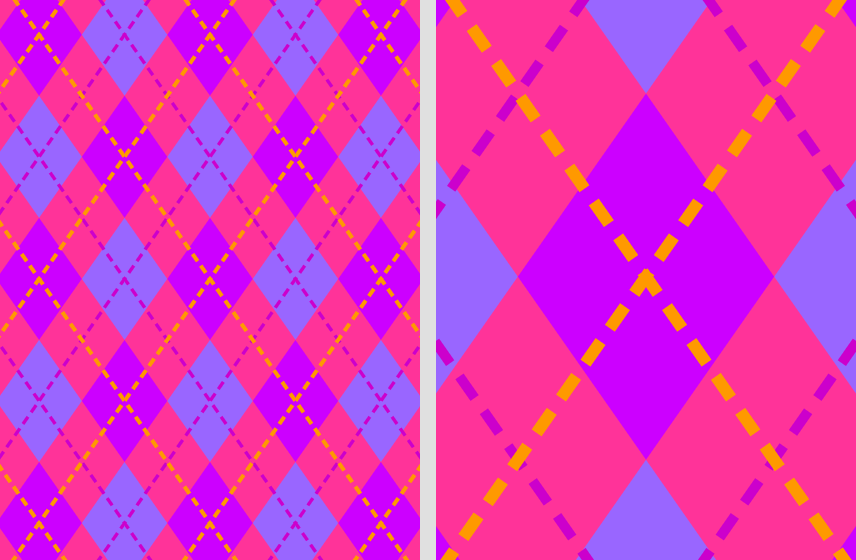
Left: the whole. Right: its middle third, enlarged.
A Shadertoy shader for this pattern:

```glsl
const vec2 CELL = vec2(0.1526, 0.218); // diamond size in canvas heights

// Antialiased coverage of a signed distance, one pixel wide
float coverage(float dist) {
    return clamp(0.5 - dist * iResolution.y, 0.0, 1.0);
}

// Diagonal bands that alternate with the parity of the diagonal index
float evenBand(float diagonal) {
    float edge = abs(mod(diagonal, 2.0) - 1.0) - 0.5;
    return coverage(-edge / length(1.0 / CELL));
}

// Dashed stitches on one diagonal family: x = even lines, y = odd lines
vec2 stitches(vec2 pos) {
    float diagonal = dot(pos, 1.0 / CELL);
    float line = round(diagonal);
    float across = abs(diagonal - line) / length(1.0 / CELL);
    float along = dot(pos - vec2(line * CELL.x, 0.0), normalize(vec2(-CELL.x, CELL.y)));

    // Dashes run at ten and a half per diamond, restarting with each row pair
    float period = length(CELL) / 10.5;
    float dash = abs(fract(along / period + 0.67) - 0.5) * period;
    float dashCover = coverage(dash - 0.31 * period);

    float isOdd = mod(line, 2.0);
    float halfWidth = mix(0.0036, 0.003, isOdd);
    return coverage(across - halfWidth) * dashCover * vec2(1.0 - isOdd, isOdd);
}

void mainImage(out vec4 fragColor, in vec2 fragCoord) {
    vec2 pos = (fragCoord - iResolution.xy * vec2(0.5, 0.502)) / iResolution.y;
    vec2 mirrored = vec2(-pos.x, pos.y);

    // Diamonds: violet where both bands are even, lavender where both are odd
    float rising = evenBand(dot(pos, 1.0 / CELL));
    float falling = evenBand(dot(mirrored, 1.0 / CELL));
    float violet = rising * falling;
    float lavender = (1.0 - rising) * (1.0 - falling);
    vec3 color = vec3(1.0, 0.2, 0.6) * (1.0 - violet - lavender)
               + vec3(0.8, 0.0, 1.0) * violet
               + vec3(0.6, 0.4, 1.0) * lavender;

    // Stitching: magenta below, orange on top
    vec2 thread = max(stitches(pos), stitches(mirrored));
    color = mix(color, vec3(0.8, 0.0, 0.8), thread.y);
    color = mix(color, vec3(1.0, 0.6, 0.0), thread.x);

    fragColor = vec4(color, 1.0);
}
```
